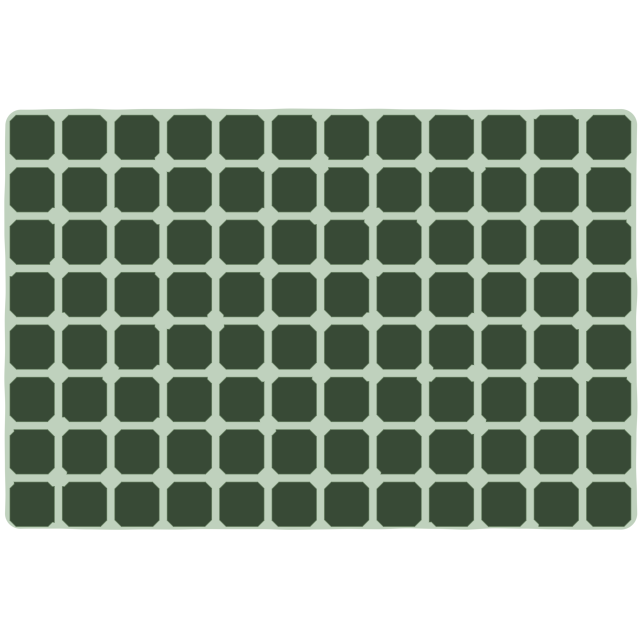
A WebGL 2 fragment shader for this pattern:

```glsl
#version 300 es
precision highp float;

uniform vec2 u_resolution;
out vec4 outColor;

// Colours
const vec3 PAPER = vec3(1.0);
const vec3 GROUT = vec3(0.75, 0.82, 0.74);
const vec3 RIM   = vec3(0.42, 0.52, 0.40);
const vec3 TILE  = vec3(0.22, 0.29, 0.21);

// Layout, in canvas units
const vec2  TILE_COUNT   = vec2(12.0, 8.0);
const vec2  GRID_CENTER  = vec2(0.5007, 0.4987);
const float PITCH        = 0.0819;
const float TILE_HALF    = 0.0353;
const float CHAMFER      = 0.0106;
const vec2  PANEL_CENTER = vec2(0.5013, 0.5013);
const vec2  PANEL_HALF   = vec2(0.4935, 0.3280);
const float PANEL_RADIUS = 0.0250;

// Hand-cut irregularity
const float CHAMFER_JITTER = 0.0016;
const float NICK_CHANCE    = 0.18;
const float NICK_DEPTH     = 0.65;
const float PANEL_WOBBLE   = 0.0012;
const float WOBBLE_FREQ    = 22.0;
const float RIM_WIDTH      = 0.0010;

float hash(vec2 p) {
    return fract(sin(dot(p, vec2(127.1, 311.7))) * 43758.5453);
}

float valueNoise(vec2 p) {
    vec2 cell = floor(p);
    vec2 f = fract(p);
    f = f * f * (3.0 - 2.0 * f);
    float low  = mix(hash(cell), hash(cell + vec2(1.0, 0.0)), f.x);
    float high = mix(hash(cell + vec2(0.0, 1.0)), hash(cell + 1.0), f.x);
    return mix(low, high, f.y);
}

float roundedBox(vec2 p, vec2 halfSize, float radius) {
    vec2 q = abs(p) - halfSize + radius;
    return length(max(q, 0.0)) + min(max(q.x, q.y), 0.0) - radius;
}

// Square with cut corners; each corner has its own cut and may keep a small step
float tileDistance(vec2 p, vec2 id) {
    vec2 corner = id * 2.0 + step(0.0, p);
    vec2 q = abs(p);
    float cut = CHAMFER + CHAMFER_JITTER * (hash(corner) - 0.5);
    float square = max(q.x, q.y) - TILE_HALF;
    float diagonal = (q.x + q.y - 2.0 * TILE_HALF + cut) * 0.7071;
    float d = max(square, diagonal);
    if (hash(corner + 37.0) < NICK_CHANCE) {
        vec2 stepHalf = vec2(TILE_HALF, TILE_HALF - NICK_DEPTH * cut);
        if (hash(corner + 71.0) < 0.5) stepHalf = stepHalf.yx;
        vec2 s = q - stepHalf;
        d = min(d, max(s.x, s.y));
    }
    return d;
}

float coverage(float d, float pixel) {
    return 1.0 - smoothstep(-0.7 * pixel, 0.7 * pixel, d);
}

void main() {
    float canvas = min(u_resolution.x, u_resolution.y);
    vec2 uv = (gl_FragCoord.xy - 0.5 * u_resolution) / canvas + 0.5;
    float pixel = 1.0 / canvas;

    // Backing panel with a slightly uneven outline
    float panel = roundedBox(uv - PANEL_CENTER, PANEL_HALF, PANEL_RADIUS);
    panel += PANEL_WOBBLE * (2.0 * valueNoise(uv * WOBBLE_FREQ) - 1.0);

    // Tile grid
    vec2 grid = (uv - GRID_CENTER) / PITCH + 0.5 * TILE_COUNT;
    vec2 id = clamp(floor(grid), vec2(0.0), TILE_COUNT - 1.0);
    float tile = tileDistance((grid - id - 0.5) * PITCH, id);

    vec3 color = mix(PAPER, GROUT, coverage(panel, pixel));
    color = mix(color, RIM, coverage(tile, pixel));
    color = mix(color, TILE, coverage(tile + RIM_WIDTH, pixel));
    outColor = vec4(color, 1.0);
}
```
